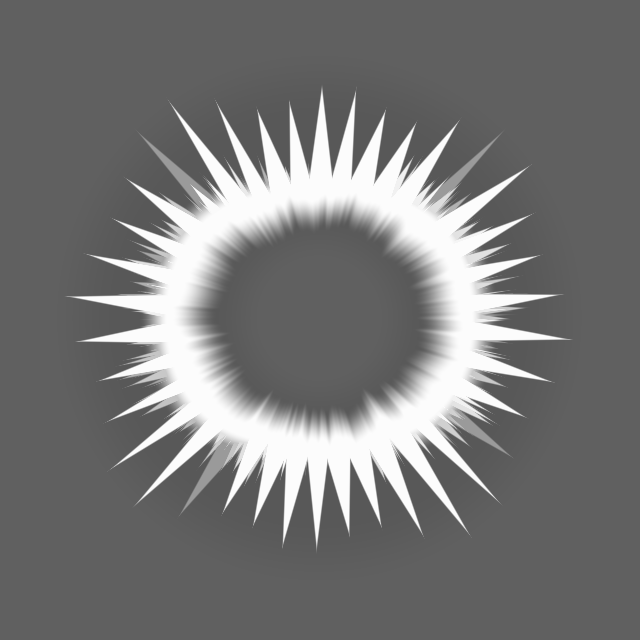
This background is drawn by a Shadertoy shader. Its source:

```glsl
// A white burst of radial spikes around an empty round core, on plain grey.

const float TAU = 6.2831853;

// Sine-free hash of one number
float hash(float n) {
    n = fract(n * 0.1031 + 0.137);
    n *= n + 33.33;
    n *= n + n;
    return fract(n);
}

// Smooth noise around the circle; turn runs from 0 to 1
float ringNoise(float turn, float count, float seed) {
    float x = turn * count, cell = floor(x);
    return mix(hash(mod(cell, count) + seed),
               hash(mod(cell + 1.0, count) + seed),
               smoothstep(0.0, 1.0, x - cell));
}

// One tapering ray; offset is its angle from the point, in turns
float spike(float offset, float radius, float base, float tip, float halfWidth) {
    float wrapped = fract(offset + 0.5) - 0.5;
    float taper = halfWidth * clamp((tip - radius) / (tip - base), 0.0, 1.2);
    float softness = max(0.003, 1.5 / iResolution.y);
    return smoothstep(0.0, softness, taper - abs(wrapped) * TAU * radius);
}

// Dense, short rays of random length and opacity
float fringe(float turn, float radius, float body, float count, float seed) {
    float cover = 0.0;
    float cell = floor(turn * count);
    for (float i = -2.0; i <= 2.0; i++) {
        float id = mod(cell + i, count) + seed;
        float center = (cell + i + hash(id + 31.0)) / count;
        float tip = body * mix(0.94, 1.22, hash(id + 57.0));
        float opacity = mix(0.45, 1.0, hash(id + 83.0));
        float ray = spike(turn - center, radius, body * 0.8, tip, 1.1 / count);
        cover = max(cover, ray * opacity);
    }
    return cover;
}

// Long rays, slightly bunched along one diagonal
float longRays(float turn, float radius) {
    float cover = 0.0;
    for (float k = 1.0; k <= 38.0; k++) {
        float angle = TAU * k / 38.0;
        float center = k / 38.0 + (3.0 * sin(2.0 * angle) - 4.9) / 360.0;
        float tip = 0.383 + 0.015 * cos(2.0 * angle) - 0.018 * cos(4.0 * angle)
                  - 0.026 * cos(8.0 * (angle - 0.397));
        float opacity = mod(k, 10.0) == 5.0 ? 0.4 : 1.0;
        float halfWidth = mix(0.014, 0.019, hash(k + 7.0));
        cover = max(cover, opacity * spike(turn - center, radius, 0.23, tip, halfWidth));
    }
    return cover;
}

void mainImage(out vec4 fragColor, in vec2 fragCoord) {
    vec2 p = (fragCoord - 0.5 * iResolution.xy) / iResolution.y - vec2(-0.001, 0.003);
    float radius = length(p);
    float angle = atan(p.y, p.x + 1e-6);
    float turn = fract(angle / TAU);
    float sideways = cos(2.0 * angle);

    // Faint dark halo behind the burst
    float halo = smoothstep(0.08, 0.17, radius) * (1.0 - smoothstep(0.31, 0.435, radius));
    float shade = mix(0.378, 0.345, halo);

    // Solid ring, ragged fringe and long rays
    float body = 0.258 + 0.025 * sideways - 0.008 * cos(4.0 * angle);
    float burst = 1.0 - smoothstep(body * 0.86, body * 1.02, radius);
    burst = max(burst, fringe(turn, radius, body, 83.0, 11.0));
    burst = max(burst, fringe(turn, radius, body, 131.0, 211.0));
    burst = max(burst, fringe(turn, radius, body * 0.96, 197.0, 401.0));
    burst = max(burst, longRays(turn, radius));

    // Streaked fade into the empty core
    float streak = 0.4 * ringNoise(turn, 43.0, 5.0)
                 + 0.35 * ringNoise(turn, 97.0, 107.0)
                 + 0.25 * ringNoise(turn, 211.0, 307.0);
    float start = 0.122 + 0.006 * sideways + 0.042 * streak;
    float fade = smoothstep(start, start + 0.062 + 0.008 * sideways, radius);

    shade = mix(shade, 0.99, burst * fade);
    fragColor = vec4(vec3(shade), 1.0);
}
```
